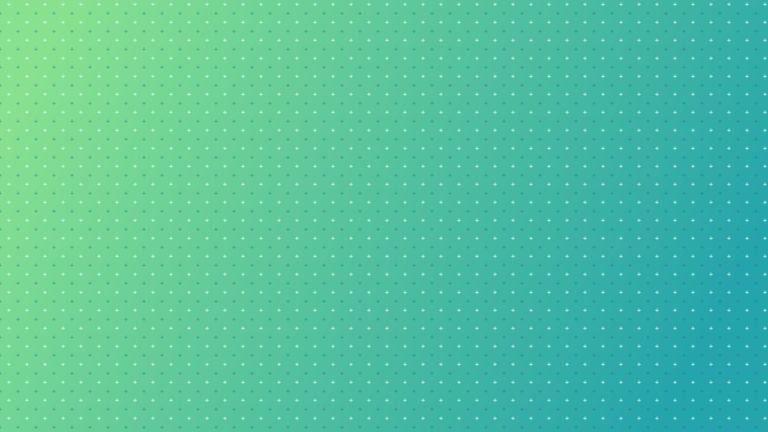
Write a Shadertoy shader that draws this background.

```glsl
// A diagonal green-to-teal gradient under a fine staggered lattice of plus signs:
// pale ones on one grid, dark ones on the same grid shifted by half a cell.
// The signs are repeated with fract and smoothed by exact pixel coverage.

const float ROWS = 24.0;            // lattice cells per canvas height
const float ARM_LENGTH = 0.098;     // half extents of a sign, in cells
const float ARM_WIDTH = 0.022;

const vec3 GREEN = vec3(0.530, 0.883, 0.562);
const vec3 TEAL  = vec3(0.143, 0.644, 0.672);
const vec3 PALE  = vec3(0.860, 1.000, 0.940);
const vec3 DARK  = vec3(0.070, 0.490, 0.490);

// Share of a pixel-wide interval, per axis, that lies within a centred bar.
vec2 barCoverage(vec2 offset, vec2 halfSize, float pixel) {
    vec2 low  = max(offset - 0.5 * pixel, -halfSize);
    vec2 high = min(offset + 0.5 * pixel, halfSize);
    return max(high - low, 0.0) / pixel;
}

float boxMask(vec2 offset, vec2 halfSize, float pixel) {
    vec2 cover = barCoverage(offset, halfSize, pixel);
    return cover.x * cover.y;
}

// Repeated plus signs, one per unit cell, centred on the given anchor.
float plusLattice(vec2 cell, vec2 anchor, float pixel) {
    vec2 offset = fract(cell - anchor + 0.5) - 0.5;
    float across = boxMask(offset, vec2(ARM_LENGTH, ARM_WIDTH), pixel);
    float upright = boxMask(offset, vec2(ARM_WIDTH, ARM_LENGTH), pixel);
    float centre = boxMask(offset, vec2(ARM_WIDTH), pixel);
    return across + upright - centre;
}

// Linear ramp from the upper left corner (0) to the lower right corner (1).
float diagonalRamp(vec2 p, float aspect) {
    vec2 direction = vec2(0.866, 0.5);
    float span = dot(vec2(aspect, 1.0), direction);
    return dot(vec2(p.x, 1.0 - p.y), direction) / span;
}

void mainImage(out vec4 fragColor, in vec2 fragCoord) {
    vec2 p = fragCoord / iResolution.y;
    float aspect = iResolution.x / iResolution.y;

    // Gradient with short flat ends in the corners
    float ramp = clamp((diagonalRamp(p, aspect) - 0.07) / 0.815, 0.0, 1.0);
    vec3 color = mix(GREEN, TEAL, ramp);

    // Staggered signs
    vec2 cell = p * ROWS;
    float pixel = ROWS / iResolution.y;
    vec2 paleAnchor = vec2(0.5, 0.763);
    float darkSigns = plusLattice(cell, paleAnchor + 0.5, pixel);
    float paleSigns = plusLattice(cell, paleAnchor, pixel);
    color = mix(color, DARK, 0.45 * darkSigns);
    color = mix(color, PALE, 0.80 * paleSigns);

    fragColor = vec4(color, 1.0);
}
```
